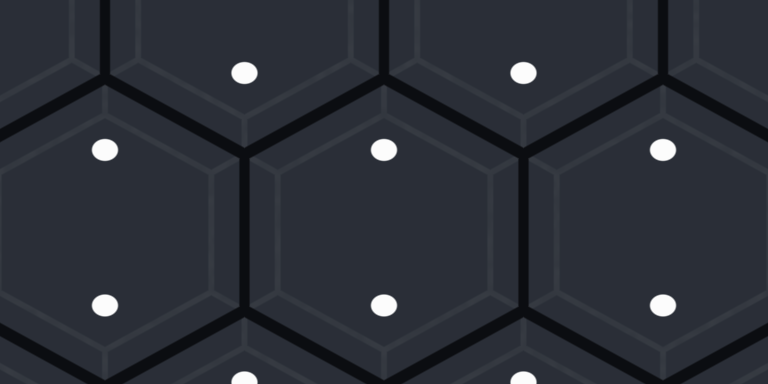
Write a Shadertoy shader that draws this pattern.

```glsl
// Dark staggered hexagon panels with black joints, faint bevel lines and two white studs each.
#define HALF_WIDTH 0.3633            // panel centre to vertical side
#define SIDE_HALF 0.2031             // half length of a vertical side
#define APEX 0.4023                  // panel centre to top corner
#define CENTER_Y 0.3945              // height of the middle panel
#define JOINT vec2(0.0133, 0.0153)   // half widths: upright, slanted
#define BEVEL_SCALE 0.762            // inner outline relative to panel
#define BEVEL_LINE 0.0076            // half width of bevel lines
#define STUD_RADIUS vec2(0.0340, 0.0286)
#define STUD_Y vec2(0.2150, -0.1900) // upper and lower stud heights
#define WEAR 0.45                    // unevenness of bevel lines

const vec3 PANEL = vec3(0.163, 0.182, 0.216);
const vec3 BEVEL = vec3(0.208, 0.225, 0.255);
const vec3 GAP = vec3(0.045, 0.050, 0.065);
const vec3 STUD = vec3(0.99);

float hash(vec2 p) {
    return fract(sin(dot(p, vec2(127.1, 311.7))) * 43758.5453);
}

float noise(vec2 p) {
    vec2 i = floor(p), f = fract(p);
    f = f * f * (3.0 - 2.0 * f);
    return mix(mix(hash(i), hash(i + vec2(1, 0)), f.x),
               mix(hash(i + vec2(0, 1)), hash(i + vec2(1, 1)), f.x), f.y);
}

// Signed distances to the upright and slanted sides of a scaled hexagon
vec2 hexSides(vec2 p, float scale) {
    float slope = (APEX - SIDE_HALF) / HALF_WIDTH;
    p = abs(p);
    return vec2(p.x - HALF_WIDTH * scale,
                (p.y + slope * p.x - APEX * scale) / sqrt(1.0 + slope * slope));
}

float hexDistance(vec2 p, float scale) {
    vec2 sides = hexSides(p, scale);
    return max(sides.x, sides.y);
}

// Position relative to the centre of the enclosing panel
vec2 panelCell(vec2 p) {
    vec2 pitch = 2.0 * vec2(HALF_WIDTH, SIDE_HALF + APEX);
    vec2 even = (fract(p / pitch + 0.5) - 0.5) * pitch;
    vec2 odd = (fract(p / pitch) - 0.5) * pitch;
    return hexDistance(even, 1.0) < hexDistance(odd, 1.0) ? even : odd;
}

// Distance to the inner outline and the ridges joining it to the corners
float bevelDistance(vec2 p) {
    float outline = hexDistance(p, BEVEL_SCALE);
    vec2 corner = normalize(vec2(HALF_WIDTH, SIDE_HALF));
    vec2 q = abs(p);
    float ridge = min(q.x, abs(q.x * corner.y - q.y * corner.x));
    return min(abs(outline), max(ridge, -outline));
}

float studDistance(vec2 p, float height) {
    vec2 q = p - vec2(0.0, height);
    return (length(q / STUD_RADIUS) - 1.0) * STUD_RADIUS.y;
}

void mainImage(out vec4 fragColor, in vec2 fragCoord) {
    float pixel = 1.0 / iResolution.y;
    vec2 p = fragCoord * pixel - vec2(0.5 * iResolution.x * pixel, CENTER_Y);
    vec2 cell = panelCell(p);

    // Bevel lines, unevenly faded
    float soft = max(pixel, 0.003);
    float bevel = 1.0 - smoothstep(-soft, soft, bevelDistance(cell) - BEVEL_LINE);
    bevel *= 1.0 + WEAR * (noise(p * 48.0) - 0.6);
    vec3 color = mix(PANEL, BEVEL, bevel);

    // Joints between panels
    vec2 joint = smoothstep(-soft, soft, hexSides(cell, 1.0) + JOINT);
    color = mix(color, GAP, max(joint.x, joint.y));

    // Studs
    float stud = min(studDistance(cell, STUD_Y.x), studDistance(cell, STUD_Y.y));
    color = mix(color, STUD, 1.0 - smoothstep(-pixel, pixel, stud));

    fragColor = vec4(color, 1.0);
}
```
